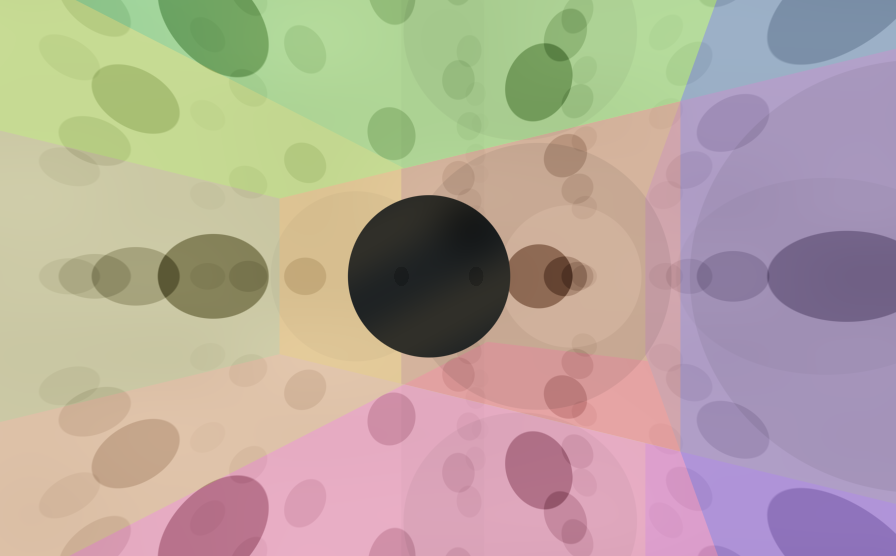
Write a WebGL 1 fragment shader that draws this background.

```glsl
precision highp float;
// Pastel faceted room with a receding lattice of tinted spheres around a dark ball.
uniform vec2 u_resolution;

#define HORIZON 0.003
#define BALL_CENTER vec2(-0.034, 0.0)
#define BALL_RADIUS 0.146
#define SPHERE_SIZE 0.165
#define DEPTH_FADE 0.55
#define OFF_ROW_FADE 0.75
#define FACET_SLOPE 0.243
#define HAZE 0.035

const vec3 BEIGE = vec3(0.80, 0.79, 0.65);
const vec3 ORANGE = vec3(0.88, 0.78, 0.59);
const vec3 TAN = vec3(0.84, 0.71, 0.62);
const vec3 ROSE = vec3(0.82, 0.65, 0.68);
const vec3 LIME = vec3(0.78, 0.86, 0.58);
const vec3 PEACH = vec3(0.87, 0.76, 0.66);
const vec3 GREEN = vec3(0.70, 0.85, 0.60);
const vec3 MINT = vec3(0.62, 0.83, 0.61);
const vec3 PINK = vec3(0.90, 0.67, 0.76);
const vec3 ORCHID = vec3(0.85, 0.60, 0.82);
const vec3 SALMON = vec3(0.90, 0.64, 0.64);
const vec3 LILAC = vec3(0.69, 0.62, 0.78);
const vec3 VIOLET = vec3(0.69, 0.58, 0.85);
const vec3 STEEL = vec3(0.60, 0.68, 0.77);

// Antialiased step at zero
float over(float d) {
  return smoothstep(-0.75, 0.75, d * u_resolution.y);
}

float hash(vec2 p) {
  vec3 q = fract(vec3(p.xyx) * 0.1031);
  q += dot(q, q.yzx + 33.33);
  return fract((q.x + q.y) * q.z);
}

float noise(vec2 p) {
  vec2 i = floor(p), f = fract(p);
  f = f * f * (3.0 - 2.0 * f);
  vec2 e = vec2(1.0, 0.0);
  return mix(mix(hash(i), hash(i + e), f.x),
             mix(hash(i + e.yx), hash(i + e.xx), f.x), f.y);
}

float ellipse(vec2 p, vec2 center, vec2 radii) {
  return over((1.0 - length((p - center) / radii)) * min(radii.x, radii.y));
}

// Sphere seen in wide perspective: stretched away from the view centre
float sphere(vec2 p, vec2 center, float radius) {
  float dist = length(center);
  vec2 axis = center / max(dist, 0.001), d = p - center;
  vec2 local = vec2(dot(d, axis) / sqrt(1.0 + 4.0 * dist * dist),
                    dot(d, vec2(-axis.y, axis.x)));
  return over(radius - length(local));
}

// Columns receding to a vanishing line; line = (scale, depth, vanishing x, slope)
vec3 lattice(vec3 col, vec2 p, vec4 line, float strength) {
  for (int n = 3; n >= 0; n--) {
    float depth = float(n);
    float gap = line.x / (line.y + depth);
    float x = line.z + line.w * gap;
    for (int j = -3; j <= 3; j++) {
      float fade = strength * pow(DEPTH_FADE, depth) * (j == 0 ? 1.0 : OFF_ROW_FADE);
      float cover = sphere(p, vec2(x, float(j) * gap), SPHERE_SIZE * gap);
      col = mix(col, col * col * 0.8, cover * fade);
    }
  }
  return col;
}

// Flat coloured walls, mirrored about the horizon
vec3 facets(vec2 p) {
  float h = abs(p.y), up = step(0.0, p.y);
  float edge = 0.14 + FACET_SLOPE * abs(p.x + 0.303);
  float diagonal = 0.197 - 0.512 * (p.x + 0.084);
  float slant = 0.355 + 0.36 * max(h - 0.14, 0.0);
  vec3 col = mix(BEIGE, ORANGE, over(p.x + 0.303));
  col = mix(col, TAN, over(p.x + 0.084));
  float wedge = over(-p.y - 0.117 - 0.12 * (p.x - 0.065)) * over(h - diagonal);
  col = mix(col, SALMON, wedge * over(p.x + 0.084));
  col = mix(col, ROSE, over(p.x - slant));
  col = mix(col, mix(PEACH, LIME, up), over(h - edge));
  vec3 ceiling = mix(MINT, GREEN, smoothstep(-0.65, -0.2, p.x));
  vec3 ground = mix(PINK, ORCHID, over(p.x - 0.355) * 0.7);
  col = mix(col, mix(ground, ceiling, up), over(h - max(edge, diagonal)));
  vec3 corner = mix(LILAC, mix(VIOLET, STEEL, up), over(h - edge));
  col = mix(col, corner, over(p.x - max(0.418, slant)));
  // Faint vertical seams
  return col * (1.0 - 0.02 * over(p.x + 0.084) + 0.015 * over(p.x - 0.065));
}

void main() {
  vec2 p = (gl_FragCoord.xy - 0.5 * u_resolution) / u_resolution.y;
  p.y -= HORIZON;
  vec2 m = vec2(p.x, abs(p.y));
  vec3 col = facets(p);

  // Large translucent halos
  col *= 1.0 - 0.07 * ellipse(p, vec2(0.162, 0.0), vec2(0.24));
  col += 0.035 * ellipse(p, vec2(0.22, 0.0), vec2(0.128));
  col *= 1.0 - 0.03 * ellipse(p, vec2(-0.166, 0.0), vec2(0.153));
  col *= 1.0 - 0.04 * ellipse(m, vec2(0.13, 0.44), vec2(0.21, 0.195));
  col *= 1.0 - 0.06 * ellipse(p, vec2(0.855, 0.0), vec2(0.42, 0.39));
  col *= 1.0 - 0.03 * ellipse(p, vec2(0.68, 0.0), vec2(0.27, 0.177));
  col += HAZE * (noise(p * vec2(4.0, 7.0) + 9.0) - 0.5);

  // Sphere columns
  col = lattice(col, p, vec4(0.998, 3.89, -0.861, 2.96), 0.5);
  col = lattice(col, p, vec4(0.574, 3.25, 0.10, -0.46), 0.25);
  col = lattice(col, p, vec4(1.03, 2.23, -0.873, 0.976), 0.95);
  col = lattice(col, p, vec4(0.574, 1.645, 0.29, -0.363), 0.9);
  col = lattice(col, p, vec4(0.622, 1.254, 0.256, 0.93), 0.55);

  // Dark ball with a dim diagonal sheen
  vec2 b = (p - BALL_CENTER) / BALL_RADIUS;
  float sheen = 0.5 + 0.5 * cos(4.2 * (b.y - 0.55 * b.x) - 3.6);
  vec3 ball = mix(vec3(0.12, 0.135, 0.14), vec3(0.19, 0.185, 0.16), sheen);
  ball *= 1.0 - 0.35 * exp(-5.0 * dot(b - vec2(0.5, 0.65), b - vec2(0.5, 0.65)));
  ball *= 1.0 - 0.2 * ellipse(vec2(abs(b.x + 0.1 - 0.22), b.y), vec2(0.46, 0.0), vec2(0.09, 0.12));
  col = mix(col, ball, over(BALL_RADIUS * (1.0 - length(b))));
  gl_FragColor = vec4(col, 1.0);
}
```
